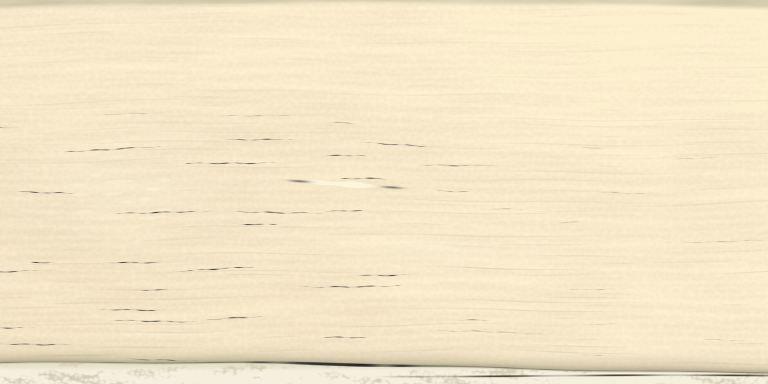
Write a Shadertoy shader that draws this texture.

```glsl
// Draws the cream page edges of a thick closed book, with fine fibres, dark slits and worn rims.

vec2 hash2(vec2 c) {
    return fract(sin(vec2(dot(c, vec2(127.1, 311.7)), dot(c, vec2(269.5, 183.3)))) * 43758.5);
}

// Distance to the nearest scattered point
float cellular(vec2 q) {
    vec2 base = floor(q);
    float nearest = 2.0;
    for (int j = -1; j <= 1; j++)
    for (int i = -1; i <= 1; i++) {
        vec2 id = base + vec2(i, j);
        nearest = min(nearest, length(id + hash2(id) - q));
    }
    return nearest;
}

// Layered sines for slow changes of tone, about -1 to 1
float waves(vec2 q) {
    float sum = 0.0, amp = 0.5;
    for (int i = 0; i < 4; i++) {
        sum += amp * sin(q.x + 1.7 * sin(q.y)) * cos(q.y + 0.6 * q.x);
        q = mat2(1.5, 1.1, -1.1, 1.5) * q + 2.3;
        amp *= 0.6;
    }
    return sum;
}

float softness() { return max(0.0015, 0.75 / iResolution.y); }

// Coverage of a band with half width w, at distance d from its centre
float band(float d, float w) {
    return 1.0 - smoothstep(w - softness(), w + softness(), abs(d));
}

// Tapered, nearly level strokes scattered one per cell
float strokes(vec2 p, vec2 cell, float share, float thick) {
    vec2 base = floor(p / cell);
    float ink = 0.0;
    for (int j = -1; j <= 1; j++)
    for (int i = -1; i <= 1; i++) {
        vec2 id = base + vec2(i, j);
        vec2 r = hash2(id), s = hash2(id + 37.0);
        vec2 d = p - (id + 0.2 + 0.6 * r) * cell;
        float t = d.x / (cell.x * mix(0.1, 0.5, s.x * s.x));
        d.y += (r.x - 0.5) * 0.04 * d.x;
        ink = max(ink, step(s.y, share) * band(d.y, thick * (1.0 - t * t)));
    }
    return ink;
}

// Soft elliptical patch
float patchMask(vec2 p, vec2 centre, vec2 radius) {
    vec2 d = (p - centre) / radius;
    return exp(-dot(d, d));
}

void mainImage(out vec4 fragColor, in vec2 fragCoord) {
    vec2 uv = fragCoord / iResolution.xy;
    vec2 p = uv * vec2(2.0, 1.0);
    vec2 bent = p + vec2(0.0, 0.005 * sin(p.x * 4.0 + p.y * 3.0) + 0.002 * sin(p.x * 13.0 + p.y * 9.0));

    // Paper tone, lighter to the right and top
    float streak = cellular(bent * vec2(3.0, 60.0)) - 0.45;
    float grain = cellular(p * vec2(75.0, 95.0)) - 0.45;
    float light = 0.15 + 0.35 * uv.x + 0.5 * uv.y + 0.3 * waves(p * vec2(2.0, 5.0));
    light += 0.65 * streak + 0.5 * grain;
    vec3 color = mix(vec3(0.94, 0.878, 0.757), vec3(0.988, 0.937, 0.808), clamp(light, -0.2, 1.1));

    // Faint grey fibres along the pages
    float fibres = strokes(bent, vec2(0.9, 0.022), 0.6, 0.0016);
    fibres += 0.7 * strokes(bent + 5.3, vec2(0.35, 0.03), 0.4, 0.0018);
    color = mix(color, vec3(0.73, 0.69, 0.58), fibres * (0.1 + 0.14 * (1.0 - uv.y)));

    // Pale scuffs and one open gap with a dark tip at each end
    float worn = patchMask(p, vec2(0.32, 0.51), vec2(0.28, 0.13));
    worn += patchMask(p, vec2(1.14, 0.345), vec2(0.25, 0.025));
    float scuffs = strokes(bent + 2.7, vec2(0.09, 0.024), 0.5, 0.005);
    color = mix(color, vec3(0.99, 0.96, 0.88), worn * (0.4 * scuffs + 0.15));
    float along = (p.x - 0.9) / 0.12;
    float gapY = p.y - 0.52 + 0.008 * along;
    float gap = band(gapY, 0.007 * (1.0 - along * along) * (1.0 + 0.3 * sin(along * 7.0)));
    color = mix(color, vec3(0.99, 0.97, 0.88), 0.9 * gap);
    float tips = patchMask(vec2(abs(along), gapY), vec2(1.0, 0.0), vec2(0.22, 0.003));
    color = mix(color, vec3(0.3, 0.3, 0.29), 0.7 * tips);

    // Thin broken slits, mostly in the lower left
    float region = 1.0 - smoothstep(0.6, 0.75, uv.y);
    region *= 1.0 - 0.75 * smoothstep(0.5, 0.68, uv.x);
    float slits = strokes(bent + vec2(9.1, 9.1 + 0.001 * sin(p.x * 70.0)), vec2(0.3, 0.042), 0.4, 0.0012);
    float breaks = 0.5 + 0.3 * sin(p.x * 83.0 + 40.0 * p.y) + 0.25 * sin(p.x * 191.0 + 70.0 * p.y);
    color = mix(color, vec3(0.17, 0.18, 0.2), slits * region * clamp(breaks, 0.12, 1.0));

    // Thin shaded upper rim, fading to the middle
    float rim = 0.98 + 0.013 * sin(3.1416 * uv.x) + 0.002 * sin(uv.x * 17.0);
    vec3 rimColor = vec3(0.82, 0.79, 0.67) + 0.05 * waves(p * vec2(9.0, 60.0));
    color = mix(color, rimColor, 0.9 * smoothstep(rim - 0.009, rim + 0.009, p.y));

    // Shadow falling to the seam at the foot
    float seam = 0.056 - 0.026 * smoothstep(0.25, 1.0, uv.x) + 0.0015 * sin(uv.x * 23.0);
    float shade = exp(-max(p.y - seam, 0.0) / 0.015);
    color = mix(color, vec3(0.63, 0.60, 0.49), 0.85 * shade);

    // Whitish cover strip with grime
    float grime = smoothstep(0.0, 0.9, waves(p * vec2(17.0, 70.0)) + 0.8 * grain);
    vec3 cover = mix(vec3(0.96, 0.94, 0.87), vec3(0.78, 0.75, 0.65), 0.7 * grime);
    cover = mix(cover, vec3(0.86, 0.82, 0.70), 0.5 * smoothstep(0.03, 0.05, p.y));
    color = mix(color, cover, 1.0 - smoothstep(seam - 0.006, seam + 0.002, p.y));

    // Black seam, boldest left of the middle, and a second crack to its right
    float bold = patchMask(uv, vec2(0.45, uv.y), vec2(0.13, 1.0));
    float seamInk = band(p.y - seam, 0.0008 + 0.003 * bold);
    float seamBreaks = 0.75 + 0.25 * sin(uv.x * 61.0 + 2.0 * sin(uv.x * 37.0));
    color = mix(color, vec3(0.14, 0.15, 0.17), seamInk * seamBreaks * (0.4 + 0.6 * bold));
    float crack = band(p.y - 0.021 - 0.002 * sin(uv.x * 9.0), 0.0022);
    crack *= smoothstep(0.48, 0.6, uv.x) * (0.6 + 0.35 * sin(uv.x * 41.0));
    color = mix(color, vec3(0.27, 0.24, 0.17), crack);

    fragColor = vec4(color, 1.0);
}
```
